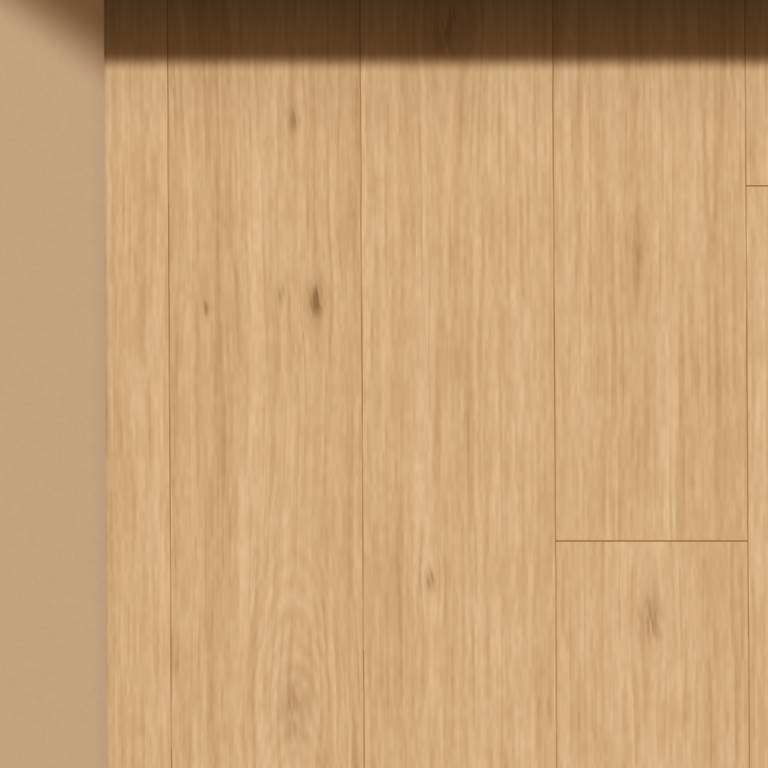
Write a three.js fragment shader that draws this texture.

```glsl
// Pale oak plank floor beside a plain wall, with a deep shadow along the top.
varying vec2 vUv;

const vec3 OAK_LIGHT = vec3(0.868, 0.724, 0.545);
const vec3 OAK_MID = vec3(0.778, 0.617, 0.435);
const vec3 OAK_DARK = vec3(0.52, 0.37, 0.22);
const vec3 SEAM_COLOR = vec3(0.58, 0.41, 0.23);
const vec3 WALL_COLOR = vec3(0.765, 0.635, 0.495);
const vec3 SHADOW_TINT = vec3(0.485, 0.405, 0.305);
const vec3 WALL_SHADE = vec3(0.58, 0.50, 0.40);
const float WALL_EDGE = 0.1355;
const float FIRST_SEAM = 0.2207;
const float PLANK_WIDTH = 0.2507;
const float SEAM_HALF = 0.0008;
const float SEAM_SLANT = 0.0055;
const float SHADOW_EDGE = 0.919;

float hash(vec2 p) {
  vec3 q = fract(p.xyx * 0.1031);
  q += dot(q, q.yzx + 33.33);
  return fract((q.x + q.y) * q.z);
}

float noise(vec2 p) {
  vec2 i = floor(p);
  vec2 f = fract(p);
  f = f * f * (3.0 - 2.0 * f);
  float low = mix(hash(i), hash(i + vec2(1.0, 0.0)), f.x);
  float high = mix(hash(i + vec2(0.0, 1.0)), hash(i + vec2(1.0, 1.0)), f.x);
  return mix(low, high, f.y);
}

float line(float d) {
  return 1.0 - smoothstep(SEAM_HALF * 0.4, SEAM_HALF * 2.2, abs(d));
}

// Pushes the grain aside around a knot and returns the knot's darkness.
float knot(vec2 p, vec2 center, vec2 radius, inout float bend) {
  vec2 d = (p - center) / radius;
  bend -= d.x * radius.x * 0.5 * exp(-dot(d, d) * 0.16);
  float fibre = noise(p * vec2(300.0, 60.0) + d.yx * 0.6);
  float core = exp(-dot(d, d) * 1.1) * (0.35 + 0.65 * smoothstep(0.2, 0.7, fibre));
  return core + exp(-dot(d, d) * 0.3) * 0.10;
}

// Soft lengthwise band that wanders sideways.
float streak(vec2 p, float x, float width, float bottom, float top) {
  float sway = (noise(vec2(p.y * 9.0, x * 70.0)) - 0.5) * 0.016;
  float d = (p.x - x - sway) / width;
  return exp(-d * d) * smoothstep(bottom, bottom + 0.12, p.y)
    * (1.0 - smoothstep(top - 0.12, top, p.y));
}

vec3 floorColor(vec2 p) {
  float x = p.x - SEAM_SLANT * (0.5 - p.y);
  float cell = (x - FIRST_SEAM) / PLANK_WIDTH;
  float id = floor(cell);
  float across = fract(cell);

  // Boards end at one joint in each of the two right columns.
  float jointY = id > 2.5 ? 0.758 : (id > 1.5 ? 0.2956 : -1.0);
  float board = id * 2.0 + step(p.y, jointY);
  vec2 seed = vec2(board * 17.3 + 40.0, board * 7.7 + 30.0);

  // Knots
  float bend = 0.0;
  float dark = 0.0;
  dark += 0.85 * knot(p, vec2(0.412, 0.609), vec2(0.009, 0.022), bend);
  dark += 0.55 * knot(p, vec2(0.268, 0.599), vec2(0.004, 0.012), bend);
  dark += 0.45 * knot(p, vec2(0.366, 0.616), vec2(0.004, 0.012), bend);
  dark += 0.45 * knot(p, vec2(0.383, 0.845), vec2(0.006, 0.016), bend);
  dark += 0.60 * knot(p, vec2(0.560, 0.247), vec2(0.006, 0.016), bend);
  dark += 0.45 * knot(p, vec2(0.849, 0.195), vec2(0.011, 0.036), bend);
  dark += 0.28 * knot(p, vec2(0.385, 0.075), vec2(0.019, 0.050), bend);
  dark += 0.20 * knot(p, vec2(0.831, 0.670), vec2(0.008, 0.038), bend);
  dark += 0.45 * knot(p, vec2(0.583, 0.962), vec2(0.017, 0.035), bend);

  // Straight grain at several widths, wavier in the second board
  float wander = id == 0.0 ? 0.014 : 0.003;
  float sway = (noise(vec2(p.x * 6.0, p.y * 4.0) + seed) - 0.5) * wander;
  vec2 g = vec2(x + bend + sway, p.y);
  float broad = noise(g * vec2(24.0, 0.7) + seed);
  float medium = noise(g * vec2(80.0, 1.2) + seed * 2.0);
  float fine = noise(g * vec2(165.0, 3.0) + seed);
  float pores = noise(g * vec2(245.0, 22.0) + seed);
  float specks = noise(g * vec2(255.0, 75.0) + seed * 4.0);
  float fibre = smoothstep(0.55, 0.85, noise(g * vec2(215.0, 7.0) + seed * 3.0));
  float tone = 0.35 + (broad - 0.5) * 0.30 + (medium - 0.5) * 0.32
    + (fine - 0.5) * 0.40 + (pores - 0.5) * 0.48 + (specks - 0.5) * 0.34
    + fibre * 0.34;
  tone += id == 0.0 ? 0.13 : 0.0;

  // Arched growth rings low in the second board
  vec2 a = p - vec2(0.383, 0.10);
  float level = a.y + a.x * a.x * 42.0 + sway * 2.0;
  float rings = sin(level * 170.0 + 4.0 * noise(p * 18.0));
  float archMask = exp(-a.x * a.x * 420.0) * (1.0 - smoothstep(0.10, 0.27, a.y));
  tone += rings * archMask * 0.14;

  // Pale sapwood bands and one warm band
  tone -= 0.34 * streak(p, 0.555, 0.012, 0.18, 0.90);
  tone -= 0.26 * streak(p, 0.338, 0.012, 0.58, 0.95);
  tone -= 0.22 * streak(p, 0.345, 0.014, 0.05, 0.52);
  tone += 0.28 * streak(p, 0.832, 0.014, 0.32, 0.92);

  vec3 color = mix(OAK_LIGHT, OAK_MID, clamp(tone, -0.3, 1.7));
  color = mix(color, OAK_DARK, clamp(dark, 0.0, 0.8));

  // Seams, fading in and out along their length
  float side = min(across, 1.0 - across) * PLANK_WIDTH;
  float wear = 0.30 + 0.40 * noise(vec2(id * 9.0 + 50.0, p.y * 14.0));
  color = mix(color, SEAM_COLOR, wear * line(side));
  color = mix(color, SEAM_COLOR, 0.72 * line(p.y - jointY));

  // Cast shadow with a soft lower edge, deeper toward the top
  float shade = smoothstep(SHADOW_EDGE - 0.014, SHADOW_EDGE + 0.014, p.y);
  vec3 tint = SHADOW_TINT * (1.0 - 3.2 * max(p.y - SHADOW_EDGE, 0.0));
  color *= 1.0 - 0.04 * smoothstep(0.80, 0.92, p.y);
  return color * mix(vec3(1.0), tint, shade);
}

vec3 wallColor(vec2 p, float edge) {
  vec3 color = WALL_COLOR * (0.992 + 0.016 * noise(p * 230.0));
  color *= 1.0 - 0.03 * smoothstep(-0.02, 0.0, p.x - edge);
  float shade = smoothstep(-0.035, 0.075, p.y - 1.0 + 0.70 * p.x);
  return color * mix(vec3(1.0), WALL_SHADE, shade);
}

void main() {
  float edge = WALL_EDGE + 0.003 * (1.0 - vUv.y);
  float d = vUv.x - edge;
  vec3 boards = floorColor(vUv) * (1.0 - 0.10 * exp(-max(d, 0.0) * 320.0));
  vec3 color = mix(wallColor(vUv, edge), boards, smoothstep(-0.0015, 0.0015, d));
  gl_FragColor = vec4(color, 1.0);
}
```
